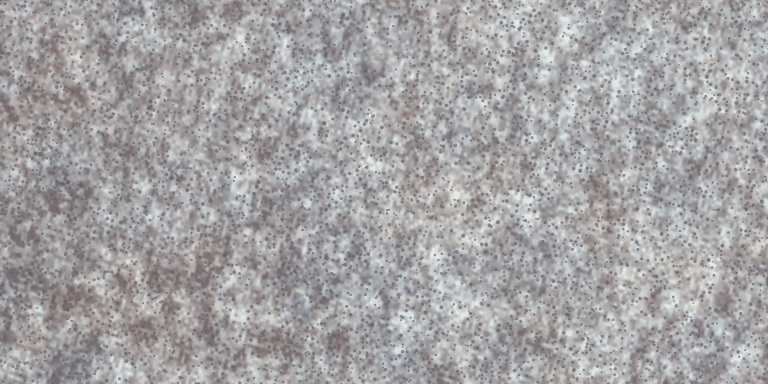
Reproduce this texture procedurally as a Shadertoy shader.

```glsl
const vec3 MAUVE = vec3(0.51, 0.48, 0.49);
const vec3 PALE = vec3(0.82, 0.84, 0.84);
const vec3 MICA = vec3(0.38, 0.37, 0.40);
const vec3 COOL_SHIFT = vec3(-0.035, 0.0, 0.03);

// Integer hash of a lattice cell, result in 0..1
float hash(vec2 cell, uint seed) {
    uvec2 q = uvec2(ivec2(cell)) * uvec2(1597u, 3571u) + seed * uvec2(7919u, 6247u);
    uint h = (q.x ^ (q.y << 11)) * 74763u + q.y;
    h = (h ^ (h >> 15)) * 48271u;
    h = (h ^ (h >> 13)) * 69621u;
    h ^= h >> 16;
    return float(h & 65535u) / 65535.0;
}

vec2 turn(vec2 p, float angle) {
    float c = cos(angle), s = sin(angle);
    return vec2(c * p.x - s * p.y, s * p.x + c * p.y);
}

// Value noise centred on zero
float noise(vec2 p, uint seed) {
    vec2 i = floor(p), f = fract(p);
    f = f * f * (3.0 - 2.0 * f);
    float low = mix(hash(i, seed), hash(i + vec2(1, 0), seed), f.x);
    float high = mix(hash(i + vec2(0, 1), seed), hash(i + vec2(1, 1), seed), f.x);
    return mix(low, high, f.y) - 0.5;
}

// Noise layer stretched vertically, its lattice turned to hide the grid
float layer(vec2 p, float frequency, float stretch, uint seed) {
    vec2 q = p * frequency * vec2(1.0, 1.0 / stretch);
    return noise(turn(q, 0.5 + 0.9 * float(seed)), seed);
}

// Scattered round flecks, one at most per cell
float flecks(vec2 p, float frequency, float chance, float radius, uint seed) {
    vec2 q = turn(p * frequency, 0.4 + float(seed));
    vec2 cell = floor(q);
    vec2 centre = 0.3 + 0.4 * vec2(hash(cell, seed), hash(cell, seed + 1u));
    float size = radius * mix(0.7, 1.3, hash(cell, seed + 2u));
    float edge = max(0.08, 0.6 * frequency / iResolution.y);
    float dot_ = 1.0 - smoothstep(size - edge, size + edge, length(fract(q) - centre));
    return dot_ * step(hash(cell, seed + 3u), chance);
}

// Lightness of the stone: 0 is mauve, 1 is pale
float stoneTone(vec2 p, float across) {
    float drift = 0.16 * (smoothstep(0.0, 0.8, across) - 0.55);
    float broad = 0.26 * layer(p, 5.0, 1.1, 1u);
    float streaks = 0.16 * layer(p, 34.0, 4.0, 2u);
    float blotches = 0.56 * layer(p, 23.0, 1.35, 3u);
    float clumps = 0.62 * layer(p, 52.0, 1.25, 4u);
    float grain = 0.76 * layer(p, 118.0, 1.1, 5u);
    return 0.49 + drift + broad + streaks + blotches + clumps + grain;
}

void mainImage(out vec4 fragColor, in vec2 fragCoord) {
    vec2 p = fragCoord / iResolution.y;
    float across = fragCoord.x / iResolution.x;

    // Mauve and pale minerals
    float tone = clamp(stoneTone(p, across), -0.15, 1.2);
    vec3 colour = mix(MAUVE, PALE, tone);

    // Slight cool and warm tints
    colour += COOL_SHIFT * (layer(p, 70.0, 1.0, 6u) + layer(p, 7.0, 1.0, 7u));

    // Dark mica flecks in two sizes
    float mica = max(flecks(p, 62.0, 0.28, 0.24, 11u), flecks(p, 88.0, 0.16, 0.26, 17u));
    colour = mix(colour, MICA, 0.65 * mica);

    fragColor = vec4(colour, 1.0);
}
```
